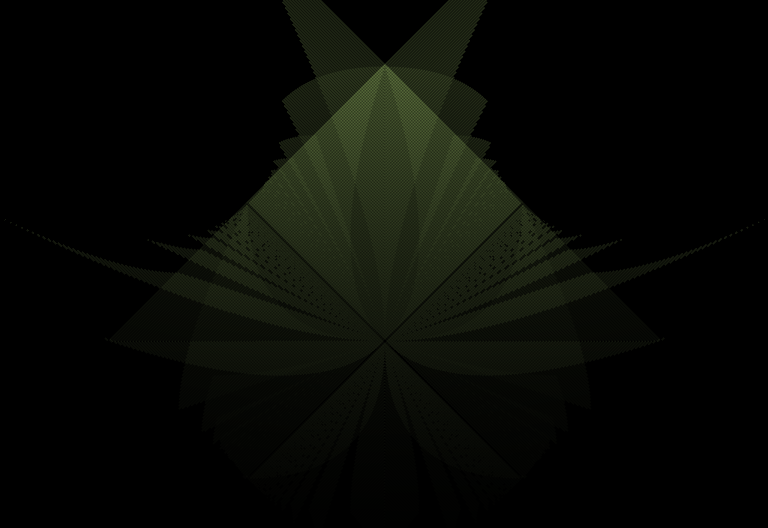
This background is drawn by a WebGL 1 fragment shader. Its source:

```glsl
precision highp float;
// A dark green woven fan: two mirrored families of diagonal threads on black.
// Each thread at coordinate u carries a strand s, displaced to s + u * mod(s, u);
// the folds of that map form the horns, scalloped teeth, wings and petals.

uniform vec2 u_resolution;

const vec2 FAN_CENTRE = vec2(0.00142, -0.1463);  // from mid canvas, in canvas heights
const float FAN_RADIUS = 0.5199;                 // in canvas heights
const float THREADS = 91.5;                      // threads per fan radius
const float GAP_LIGHT = 0.48;                    // light left between two threads
const vec3 THREAD_COLOUR = vec3(0.25, 0.305, 0.165);

// Smooth coverage of the interval lo..hi, with edges of the given softness.
float band(float x, float lo, float hi, float softness) {
  return clamp(0.5 + (x - lo) / softness, 0.0, 1.0)
       * clamp(0.5 + (hi - x) / softness, 0.0, 1.0);
}

// Light falls off from the apex of the fan down to its foot.
float heightFade(float height) {
  float level = clamp(0.5 + 0.5 * height, 0.0, 1.0);
  return level * level;
}

// Density of the folded strands of thread u around position v.
float foldedStrands(float u, float v, float pixel) {
  float period = abs(u);
  float stretch = max(1.0 + u, 0.02);
  float offset = u < 0.0 ? period * period : 0.0;
  float newest = floor((v - offset) / period);
  float softness = pixel / stretch;
  float density = 0.0;
  for (int i = 0; i < 2; i++) {
    float start = (newest - float(i)) * period;
    float along = (v - start - offset) / stretch;
    float inside = band(along, 0.0, period, min(softness, period))
                 * band(start + along, -1.0, 1.0, softness);
    density += inside * min(1.0 / stretch, 1.0);
  }
  return 1.0 - exp(-1.5 * density);  // overlaps saturate
}

// One family of parallel threads; the thread through the centre is left out.
float threadFamily(float u, float v, float pixel) {
  float index = floor(u * THREADS + 0.5);
  if (abs(index) < 0.5 || abs(index) > THREADS + 0.5) return 0.0;
  float distanceToThread = abs(u * THREADS - index);
  float cover = mix(1.0, GAP_LIGHT, 2.0 * distanceToThread);
  return cover * foldedStrands(index / THREADS, v, pixel);
}

void main() {
  vec2 canvas = (gl_FragCoord.xy - 0.5 * u_resolution) / u_resolution.y;
  vec2 p = (canvas - FAN_CENTRE) / FAN_RADIUS;
  float pixel = 1.0 / (u_resolution.y * FAN_RADIUS);

  // Diagonal axes: swapping them mirrors the fan left to right.
  float rising = p.x + p.y;
  float falling = p.y - p.x;
  float light = threadFamily(rising, falling, pixel)
              + threadFamily(falling, rising, pixel);

  gl_FragColor = vec4(THREAD_COLOUR * light * heightFade(p.y), 1.0);
}
```
